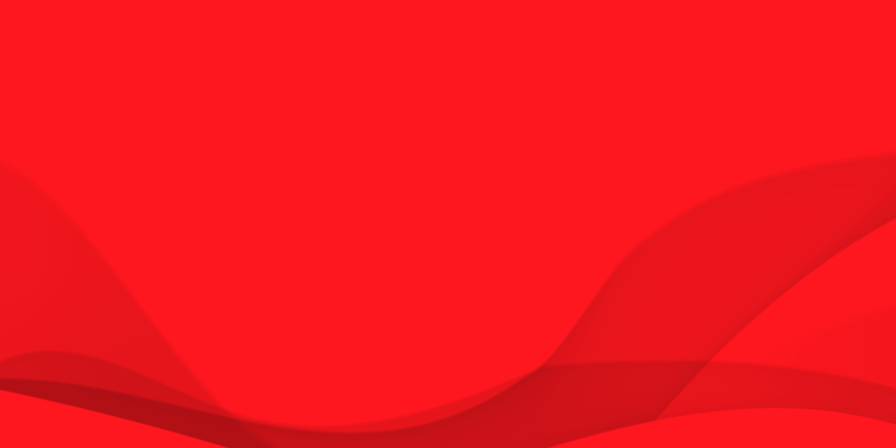
Reproduce this background procedurally as a Shadertoy shader.

```glsl
// Translucent dark red ribbons sweeping along the foot of a bright red field.
// Every edge is a height curve over x, made of cubics through four heights;
// each veil between two curves darkens the field, with deeper tone at its rims.

const vec3 FIELD_RED = vec3(1.0, 0.09, 0.12);

// Cubic through four heights evenly spaced from x0 to x1
float cubic(float x, float x0, float x1, vec4 h) {
    float t = 3.0 * (x - x0) / (x1 - x0);
    vec3 d1 = h.yzw - h.xyz;
    vec2 d2 = d1.yz - d1.xy;
    float d3 = d2.y - d2.x;
    return h.x + t * (d1.x + (t - 1.0) * 0.5 * (d2.x + (t - 2.0) / 3.0 * d3));
}

// Lower limit shared by the veils, open below the canvas in the middle
float floorEdge(float x) {
    float left = 0.13 - 0.42 * x - 0.35 * x * x;
    float right = cubic(x, 0.625, 1.0, vec4(0.008, 0.068, 0.089, 0.052));
    return max(left, right);
}

// Top of the long low band: hump, trough, then a flat crest
float bandTop(float x) {
    if (x < 0.254) return cubic(x, 0.0, 0.254, vec4(0.193, 0.211, 0.154, 0.083));
    if (x < 0.605) return cubic(x, 0.254, 0.605, vec4(0.083, 0.049, 0.091, 0.182));
    return cubic(x, 0.605, 1.0, vec4(0.182, 0.195, 0.182, 0.133));
}

// Top of the ribbon that climbs to the right
float ribbonTop(float x) {
    if (x < 0.586) return cubic(x, 0.0, 0.586, vec4(0.154, 0.096, 0.034, 0.159));
    if (x < 0.723) return cubic(x, 0.586, 0.723, vec4(0.159, 0.247, 0.375, 0.469));
    return cubic(x, 0.723, 1.0, vec4(0.469, 0.576, 0.628, 0.659));
}

float ribbonBottom(float x) {
    float underside = cubic(x, 0.734, 1.0, vec4(0.068, 0.253, 0.401, 0.513));
    return max(underside, floorEdge(x));
}

// Coverage between two heights, with a separate softness for each edge
float veil(float y, float top, float bottom, float topSoft, float bottomSoft) {
    return smoothstep(-topSoft, topSoft, top - y)
         * smoothstep(-bottomSoft, bottomSoft, y - bottom);
}

// Extra tone fading away from an edge
float rim(float y, float edge, float width) {
    return exp(-abs(y - edge) / width);
}

vec3 darken(vec3 color, float coverage, float amount) {
    return color * (1.0 - coverage * amount);
}

void mainImage(out vec4 fragColor, in vec2 fragCoord) {
    vec2 p = fragCoord / iResolution.xy;
    float x = p.x;
    float y = p.y;
    float crisp = 1.0 / iResolution.y;
    float base = floorEdge(x);
    vec3 color = FIELD_RED;

    // Broad veil falling from the left side
    float slopeTop = cubic(min(x, 0.32), 0.0, 0.27, vec4(0.64, 0.487, 0.255, 0.052));
    float slope = veil(y, slopeTop, base, 0.016, crisp);
    float slopeTone = 0.055 + 0.025 * smoothstep(0.0, 0.15, x)
                    + 0.02 * smoothstep(0.45, 0.15, y);
    color = darken(color, slope, slopeTone);

    // Faint haze below the right ribbon
    float hazeTop = 0.19 + 0.65 * (x - 0.8);
    float haze = veil(y, hazeTop, base, 0.03, crisp) * smoothstep(0.78, 1.0, x);
    color = darken(color, haze, 0.04);

    // Long low band
    float crest = bandTop(x);
    float band = veil(y, crest, base, 0.004 + crisp, crisp);
    float bandTone = 0.09 + 0.02 * rim(y, crest, 0.02) + 0.03 * rim(y, base, 0.02);
    color = darken(color, band, bandTone);

    // Climbing ribbon, deepest in the trough and along its underside
    float top = ribbonTop(x);
    float bottom = ribbonBottom(x);
    float climb = smoothstep(0.58, 0.75, x);
    float ribbon = veil(y, top, bottom, mix(0.003, 0.012, climb) + crisp, 0.002 + crisp);
    float ribbonTone = mix(0.11, 0.07, climb)
                     + mix(0.06, 0.03, climb) * rim(y, top, 0.05)
                     + 0.06 * climb * rim(y, bottom, 0.035);
    color = darken(color, ribbon, ribbonTone);

    // Diagonal fold inside the upper right end of the ribbon
    float fold = smoothstep(-0.01, 0.06, x - 0.99 + 0.4 * (0.65 - y));
    color = darken(color, ribbon * fold, 0.04);

    fragColor = vec4(color, 1.0);
}
```
